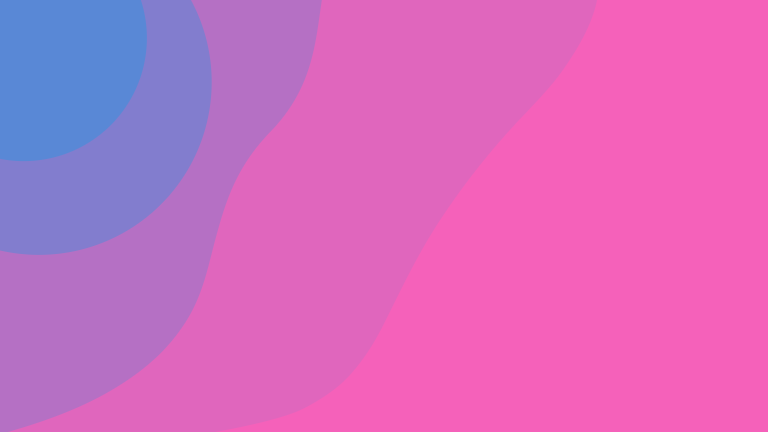
Write a WebGL 1 fragment shader that draws this background.

```glsl
precision highp float;
// Flat layered waves flowing from a blue corner disc through violet to hot pink.

uniform vec2 u_resolution;

#define PINK   vec3(0.961, 0.380, 0.729)
#define ORCHID vec3(0.878, 0.400, 0.741)
#define VIOLET vec3(0.710, 0.440, 0.769)
#define INDIGO vec3(0.510, 0.490, 0.806)
#define BLUE   vec3(0.350, 0.533, 0.840)
// Discs: centre x, centre depth below the top, radius (canvas heights)
#define OUTER_DISC vec3(0.090, 0.190, 0.400)
#define INNER_DISC vec3(0.055, 0.088, 0.285)

// Cubic Hermite span between knots (depth, x, slope);
// from its start depth on, it replaces edge = (x, slope).
void span(float depth, vec3 a, vec3 b, inout vec2 edge) {
  if (depth < a.x) return;
  float h = b.x - a.x;
  float t = (depth - a.x) / h;
  float rise = b.y - a.y;
  float c2 = 3.0 * rise - h * (2.0 * a.z + b.z);
  float c3 = h * (a.z + b.z) - 2.0 * rise;
  edge.x = a.y + t * (h * a.z + t * (c2 + t * c3));
  edge.y = a.z + t * (2.0 * c2 + 3.0 * t * c3) / h;
}

// Approximate signed distance to a wave edge, negative on its left
float waveDistance(float x, vec2 edge) {
  return (x - edge.x) / sqrt(1.0 + edge.y * edge.y);
}

float discDistance(vec2 p, vec3 disc) {
  return length(p - disc.xy) - disc.z;
}

// One-pixel soft coverage of the inside of a shape
float cover(float d) {
  return clamp(0.5 - d * u_resolution.y, 0.0, 1.0);
}

vec2 violetEdge(float depth) {
  vec2 edge = vec2(0.0);
  vec3 k1 = vec3(0.306, 0.625, -0.97);
  vec3 k2 = vec3(0.556, 0.498, -0.27);
  vec3 k3 = vec3(0.748, 0.428, -0.65);
  vec3 k4 = vec3(0.905, 0.255, -1.72);
  span(depth, vec3(0.0, 0.745, -0.15), k1, edge);
  span(depth, k1, k2, edge);
  span(depth, k2, k3, edge);
  span(depth, k3, k4, edge);
  span(depth, k4, vec3(1.0, 0.018, -3.5), edge);
  return edge;
}

vec2 orchidEdge(float depth) {
  vec2 edge = vec2(0.0);
  vec3 k1 = vec3(0.162, 1.303, -0.70);
  vec3 k2 = vec3(0.271, 1.208, -0.95);
  vec3 k3 = vec3(0.509, 1.019, -0.66);
  vec3 k4 = vec3(0.745, 0.891, -0.50);
  vec3 k5 = vec3(0.868, 0.810, -0.90);
  vec3 k6 = vec3(0.944, 0.706, -1.90);
  span(depth, vec3(0.0, 1.382, -0.20), k1, edge);
  span(depth, k1, k2, edge);
  span(depth, k2, k3, edge);
  span(depth, k3, k4, edge);
  span(depth, k4, k5, edge);
  span(depth, k5, k6, edge);
  span(depth, k6, vec3(1.0, 0.498, -5.5), edge);
  return edge;
}

void main() {
  // Canvas heights, with depth measured down from the top edge
  vec2 p = gl_FragCoord.xy / u_resolution.y;
  p.y = 1.0 - p.y;

  // Layers from back to front
  vec3 color = PINK;
  color = mix(color, ORCHID, cover(waveDistance(p.x, orchidEdge(p.y))));
  color = mix(color, VIOLET, cover(waveDistance(p.x, violetEdge(p.y))));
  color = mix(color, INDIGO, cover(discDistance(p, OUTER_DISC)));
  color = mix(color, BLUE, cover(discDistance(p, INNER_DISC)));
  gl_FragColor = vec4(color, 1.0);
}
```
